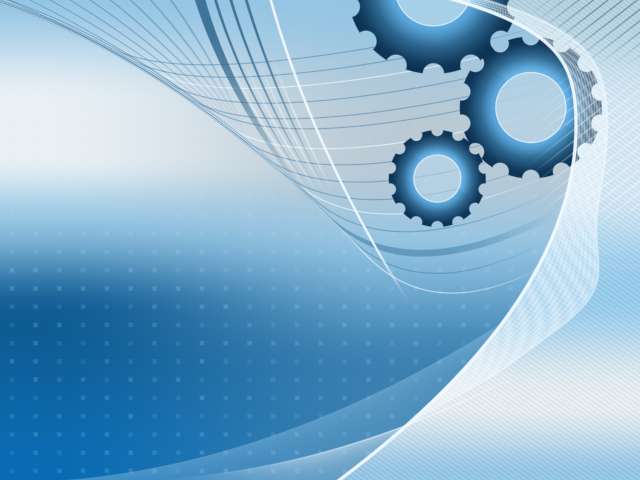
This background is drawn by a Shadertoy shader. Its source:

```glsl
// Blue technical backdrop: three gears, flowing strands and a mesh ribbon on soft gradients.
const vec3 WHITE = vec3(0.95, 0.98, 1.0);
const vec3 PALE = vec3(0.83, 0.90, 0.95);
const vec3 SKY = vec3(0.58, 0.77, 0.89);
const vec3 MID = vec3(0.24, 0.53, 0.73);
const vec3 DEEP = vec3(0.06, 0.36, 0.58);
const vec3 ROYAL = vec3(0.04, 0.42, 0.70);
const vec3 NAVY = vec3(0.05, 0.20, 0.33);
const vec3 GLOW = vec3(0.36, 0.66, 0.87);
const vec2 DOT_CELL = vec2(0.0495, 0.038);
const float DOT_SIZE = 0.0045;
const float TEETH = 14.0;
const int STRANDS = 15;

float soft; // edge softness in canvas units

float hash(vec2 p) { return fract(sin(dot(p, vec2(41.3, 289.1))) * 4375.5); }
float fill(float d) { return 1.0 - smoothstep(-soft, soft, d); }
float stroke(float d, float w) { return fill(abs(d) - w); }
float rise(float a, float b, float x) { return smoothstep(a, b, x); }
float fall(float a, float b, float x) { return 1.0 - smoothstep(a, b, x); }
void paint(inout vec3 col, vec3 tone, float alpha) { col = mix(col, tone, alpha); }

// Soft field inside the arc
vec3 leftField(vec2 p) {
    vec3 edge = mix(ROYAL, DEEP, rise(0.02, 0.34, p.y));
    paint(edge, SKY, rise(0.34, 0.56, p.y));
    paint(edge, WHITE * 0.96, rise(0.52, 0.68, p.y));
    paint(edge, SKY, rise(0.78, 1.02, p.y));
    vec3 centre = mix(MID * 0.95, SKY, rise(0.22, 0.53, p.y));
    paint(centre, PALE * 0.88, rise(0.45, 0.68, p.y));
    paint(centre, SKY, rise(0.72, 1.0, p.y));
    return mix(edge, centre, rise(0.08, 0.85, p.x));
}

// Pale hatched field outside the arc
vec3 rightField(vec2 p) {
    vec3 c = mix(SKY, WHITE * 0.94, rise(0.0, 0.16, p.y));
    paint(c, SKY * 1.03, rise(0.18, 0.38, p.y));
    paint(c, PALE, rise(0.40, 0.62, p.y));
    paint(c, vec3(0.70, 0.82, 0.87), rise(0.75, 1.0, p.y));
    return c + 0.025 * sin((p.x * 0.7 + p.y) * 640.0);
}

// Inner edge of the large arc
float arcX(float y) {
    float d = y - 0.74, d2 = d * d;
    return 1.20 - 0.9 * d2 - (d > 0.0 ? 42.0 * d2 * d2 : 0.0);
}

float ribbonWidth(float y) {
    float b = (y - 0.38) / 0.12;
    return (0.065 + 0.08 * exp(-b * b)) * rise(0.09, 0.24, y);
}

// Follows a shared falling curve, then peels off and sweeps upward
float strandY(float x, float peel, float decay, float lift) {
    float base = min(x, peel), t = max(x - peel, 0.0);
    float drop = (0.33 + 0.94 * peel) * decay * (1.0 - exp(-t / decay));
    return 1.0 - 0.33 * base - 0.47 * base * base - drop + lift * t * t;
}

void gear(inout vec3 col, vec2 q, float radius, float hole) {
    float r = length(q), sector = 6.28319 / TEETH;
    float a = mod(atan(q.y, q.x), sector) - 0.5 * sector;
    float notch = length(r * vec2(cos(a), sin(a)) - vec2(radius, 0.0));
    float body = max(r - radius, radius * 0.125 - notch);
    vec3 metal = mix(GLOW, MID * 0.8, rise(hole, mix(hole, radius, 0.5), r));
    paint(metal, NAVY, rise(mix(hole, radius, 0.3), radius * 0.97, r));
    float gloss = 1.0 - fill(q.y + 0.75 * q.x - radius * 0.12);
    metal += 0.09 * gloss * fall(0.0, radius, r);
    paint(col, metal, fill(max(body, hole - r)));
    paint(col, mix(SKY, WHITE, 0.35), 0.55 * fill(r - hole));
    paint(col, WHITE, 0.75 * stroke(r - hole, 0.0012));
}

void mainImage(out vec4 fragColor, in vec2 fragCoord) {
    vec2 p = fragCoord / iResolution.xy * vec2(4.0 / 3.0, 1.0);
    soft = 0.9 / iResolution.y;
    float t = 1.0 - p.y, arc = arcX(p.y);
    float arcScale = length(vec2(1.0, (arcX(p.y + 0.002) - arc) / 0.002));
    float arcDist = (p.x - arc) / arcScale;
    float inside = fill(arcDist);

    // Fields, lower sweeps and dot grid
    vec3 col = leftField(p);
    float sweepA = p.y + 0.006 - 0.305 * p.x * p.x;
    float bx = max(p.x - 0.25, 0.0), sweepB = p.y - 0.32 * bx * bx;
    paint(col, SKY, fill(sweepA) * (0.16 + 0.28 * exp(min(sweepA, 0.0) * 22.0)));
    paint(col, PALE, fill(sweepB) * (0.12 + 0.5 * exp(min(sweepB, 0.0) * 30.0)) * rise(0.3, 0.7, p.x));
    vec2 cell = abs(mod(p, DOT_CELL) - 0.5 * DOT_CELL);
    float dotTone = 0.10 + 0.12 * hash(floor(p / DOT_CELL));
    paint(col, SKY + 0.1, fill(max(cell.x, cell.y) - DOT_SIZE) * dotTone * fall(0.45, 0.95, p.y));
    col = mix(rightField(p), col, inside);

    // Peeling strands
    for (int i = 0; i < STRANDS; i++) {
        float f = float(i) / float(STRANDS - 1);
        float peel = mix(0.22, 0.76, f), decay = mix(0.10, 0.15, f * f);
        float lift = mix(0.16, 0.85, f * f * f);
        float y = strandY(p.x, peel, decay, lift);
        float slope = (strandY(p.x + 0.002, peel, decay, lift) - y) / 0.002;
        float shift = 0.016 * (hash(vec2(i, 3)) - 0.5);
        float d = (p.y - y - shift) / length(vec2(1.0, slope));
        bool light = i % 4 == 2;
        float broad = i == STRANDS - 3 ? 0.006 * rise(0.65, 0.85, p.x) : 0.0;
        float ink = stroke(d, 0.001 + broad) * (light ? 0.75 : 0.5) * inside;
        paint(col, light ? WHITE : MID * 0.85, ink * fall(0.9, 1.2, p.x));
    }

    // Steep bands and fine lines from the top
    for (int i = 0; i < 4; i++) {
        float k = float(i);
        float d = p.x - (0.417 + 0.032 * k + 0.30 * t + (0.6 - 0.1 * k) * t * t);
        float w = (i == 0 ? 0.011 : 0.003) * (1.0 - 1.6 * t);
        paint(col, MID * 0.75, 0.85 * stroke(d, max(w, 0.001)) * fall(0.05, 0.45, t));
        paint(col, WHITE, 0.5 * stroke(d - 0.013, 0.002) * rise(0.1, 0.25, t) * fall(0.3, 0.42, t));
    }
    for (int i = 0; i < 9; i++) {
        float u = t / 0.30;
        float d = p.x - mix(0.02 + 0.042 * float(i), 0.52, u * (1.3 - 0.3 * u));
        paint(col, MID * 0.9, 0.55 * stroke(d * 0.6, 0.001) * fall(0.05, 0.30, t));
    }
    float beam = (p.x - 0.564 - 0.28 * t - 0.28 * t * t) * 0.9;
    paint(col, WHITE, 0.95 * stroke(beam, 0.0025) * fall(0.5, 0.64, t));

    // Gears
    gear(col, p - vec2(0.903, 1.026), 0.180, 0.080);
    gear(col, p - vec2(1.106, 0.776), 0.148, 0.073);
    gear(col, p - vec2(0.911, 0.628), 0.101, 0.049);

    // Diagonal rays
    float ray = fill((abs(fract((p.y - 0.78 * p.x) * 42.0) - 0.5) - 0.07) / 53.0) * rise(1.08, 1.25, p.x);
    paint(col, NAVY + 0.15, 0.55 * ray * rise(0.84, 0.97, p.y));
    paint(col, WHITE, 0.5 * ray * rise(0.5, 0.6, p.y) * fall(0.75, 0.9, p.y));

    // Mesh ribbon with bright rims
    float width = ribbonWidth(p.y), s = (p.x - arc) / max(width, 0.001);
    float band = rise(0.0, 0.03, s) * fall(0.97, 1.0, s);
    float mesh = 0.5 + 0.25 * sin(s * 75.0) + 0.25 * sin(s * 25.0 + p.y * 190.0);
    paint(col, WHITE, band * (0.30 + 0.35 * mesh));
    paint(col, WHITE, 0.6 * stroke((p.x - arc - width) / arcScale, 0.002) * rise(0.1, 0.2, p.y));
    paint(col, WHITE, 0.95 * stroke(arcDist, 0.0035));
    paint(col, WHITE, 0.6 * stroke(sweepB, 0.0015) * rise(0.4, 0.8, p.x) * fall(0.95, 1.1, p.x));
    fragColor = vec4(clamp(col, 0.0, 1.0), 1.0);
}
```
